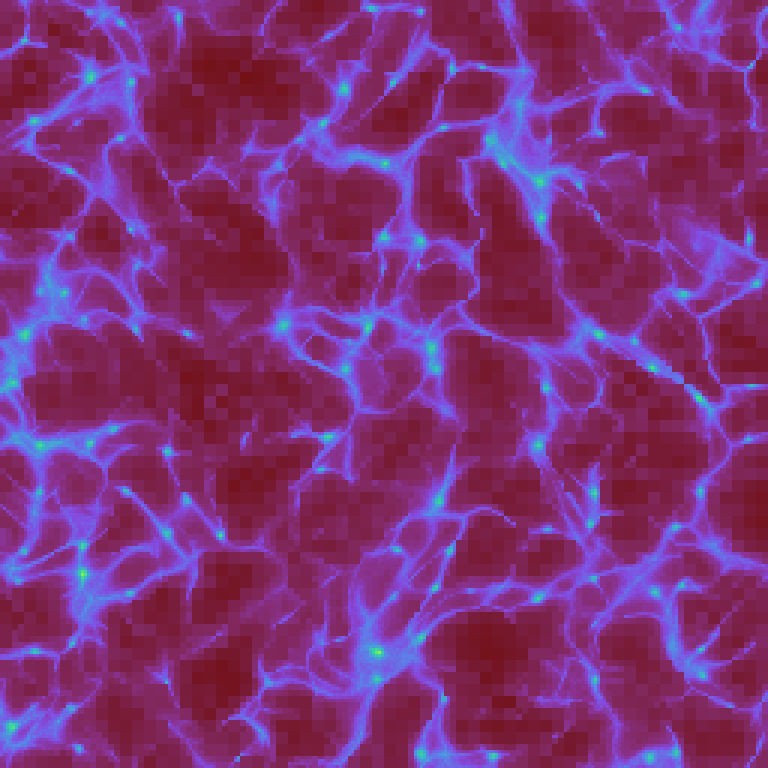
Reproduce this texture procedurally as a three.js fragment shader.

```glsl
varying vec2 vUv;

const vec3 VOID_RED = vec3(0.45, 0.06, 0.07);
const vec3 WINE = vec3(0.47, 0.11, 0.22);
const vec3 PLUM = vec3(0.51, 0.16, 0.38);
const vec3 PURPLE = vec3(0.54, 0.20, 0.58);
const vec3 VIOLET = vec3(0.52, 0.29, 0.88);
const vec3 SKY = vec3(0.34, 0.53, 0.91);
const vec3 TEAL = vec3(0.20, 0.76, 0.73);
const vec3 GREEN = vec3(0.30, 0.90, 0.48);
const vec3 YELLOW = vec3(0.95, 0.95, 0.15);

const float COARSE_CELLS = 64.0;
const float BEAD_CELLS = 15.0;

vec2 hash2(vec2 p) {
  vec3 q = fract(p.xyx * vec3(0.1031, 0.1030, 0.0973));
  q += dot(q, q.yzx + 33.33);
  return fract((q.xx + q.yz) * q.zy);
}

// Layered sines, roughly -1 to 1
float waves(vec2 p) {
  float sum = 0.0;
  float amp = 0.5;
  for (int i = 0; i < 4; i++) {
    sum += amp * sin(p.x + 1.3 * sin(p.y));
    p = mat2(1.2, 1.6, -1.6, 1.2) * p + 1.7;
    amp *= 0.6;
  }
  return sum;
}

// Distances to the three nearest cell points, sorted
vec3 cellular(vec2 p, float seed) {
  vec2 cell = floor(p);
  vec3 nearest = vec3(9.0);
  for (int y = -1; y <= 1; y++) {
    for (int x = -1; x <= 1; x++) {
      vec2 id = cell + vec2(float(x), float(y));
      float d = length(id + hash2(id + seed) - p);
      float second = max(nearest.x, min(d, nearest.y));
      float third = max(nearest.y, min(d, nearest.z));
      nearest = vec3(min(d, nearest.x), second, third);
    }
  }
  return nearest;
}

// Thin bright spine in a soft halo, with a knot where strands meet
float strands(vec2 p, float scale, float seed, float knot) {
  vec3 d = cellular(p * scale, seed);
  float edge = d.y - d.x;
  float spine = 0.55 * exp(-edge / 0.085) + 0.45 * exp(-edge / 0.25);
  return spine + knot * exp(-(d.z - d.x) / 0.11);
}

vec2 warp(vec2 p) {
  p += 0.030 * sin(p.yx * vec2(9.0, 11.0) + vec2(1.0, 4.0));
  p += 0.014 * sin(p.yx * vec2(31.0, 27.0) + vec2(2.5, 0.7));
  return p + 0.005 * sin(p.yx * vec2(83.0, 71.0));
}

// Web of filaments; patchy strength leaves some strands broken
float web(vec2 uv) {
  vec2 p = warp(uv);
  float broad = clamp(0.90 + 0.7 * waves(uv * 8.0 + 2.0), 0.35, 1.25);
  float medium = clamp(0.85 + 1.1 * waves(uv * 13.0 + 7.0), 0.0, 1.4);
  float fine = clamp(0.7 + 1.2 * waves(uv * 17.0 + 13.0), 0.0, 1.4);
  float density = 0.40 + 0.45 * waves(uv * 19.0 + 5.0);
  density += 3.0 * broad * strands(p, 5.2, 3.0, 0.2);
  density += 3.0 * medium * strands(p, 9.0, 41.0, 0.1);
  density += 1.7 * fine * strands(p, 16.0, 87.0, 0.0);
  return density - 0.65 * max(density - 4.1, 0.0);
}

// One round clump per grid square, on the densest of a few trial points
float bead(vec2 uv) {
  vec2 id = floor(uv * BEAD_CELLS);
  vec2 centre = uv;
  float best = 0.0;
  for (int i = 0; i < 5; i++) {
    vec2 trial = (id + 0.18 + 0.64 * hash2(id + 19.0 * float(i))) / BEAD_CELLS;
    float density = web(trial);
    if (density > best) {
      best = density;
      centre = trial;
    }
  }
  float r = length(uv - centre) / mix(0.0055, 0.0085, hash2(id + 101.0).x);
  return smoothstep(2.7, 3.9, best) * (1.5 * exp(-r * r) + 0.6 * exp(-2.0 * r));
}

// Refined grid: squares halve in size where the density is high
float gridDensity(vec2 uv) {
  float cells = COARSE_CELLS;
  float limit = 2.1;
  float density = 0.0;
  for (int level = 0; level < 3; level++) {
    vec2 id = floor(uv * cells);
    vec2 centre = (id + 0.5) / cells;
    density = web(centre) + bead(centre) + 0.35 * (hash2(id).x - 0.5);
    if (density < limit) break;
    cells *= 2.0;
    limit += 0.9;
  }
  return density;
}

vec3 ramp(vec3 colour, vec3 next, float t) {
  return mix(colour, next, clamp(t, 0.0, 1.0));
}

vec3 palette(float t) {
  vec3 colour = ramp(VOID_RED, WINE, t);
  colour = ramp(colour, PLUM, t - 1.0);
  colour = ramp(colour, PURPLE, t - 2.0);
  colour = ramp(colour, VIOLET, t - 3.0);
  colour = ramp(colour, SKY, t - 4.0);
  colour = ramp(colour, TEAL, t - 5.0);
  colour = ramp(colour, GREEN, t - 6.0);
  return ramp(colour, YELLOW, t - 7.0);
}

void main() {
  gl_FragColor = vec4(palette(gridDensity(vUv)), 1.0);
}
```
